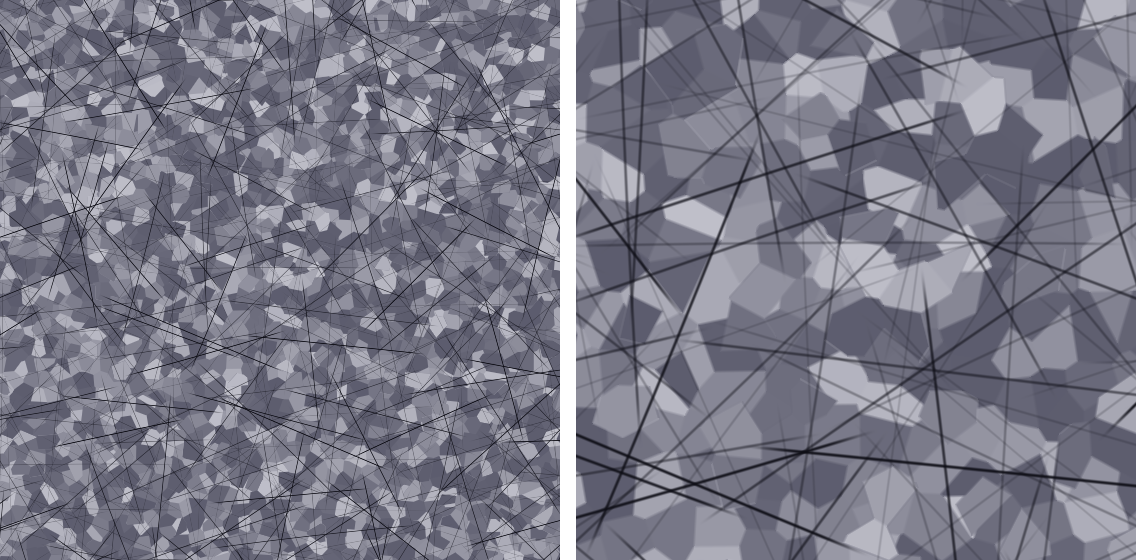
Left, the full canvas; right, a detail of the centre.
Write a three.js fragment shader that draws this pattern.

```glsl
varying vec2 vUv;

#define GRAINS 38.0            // grain cells across the canvas
#define OVERLAP 0.28           // share of grains laid over the base layer
#define TONE_BIAS 1.9          // higher gives more dark grains
#define EDGE_SOFT 0.0009       // half width of a grain edge
#define SCRATCH_LAYERS 18
#define SCRATCH_CELL vec2(0.42, 0.1)
#define SCRATCH_WIDTH 0.0015
#define SCRATCH_BEND 0.06
#define GRAIN_DARK vec3(0.362, 0.362, 0.430)
#define GRAIN_LIGHT vec3(0.750, 0.750, 0.790)
#define SCRATCH_COLOR vec3(0.05, 0.05, 0.08)

vec4 hash4(vec2 p) {
  vec4 q = fract(p.xyxy * vec4(0.1031, 0.1030, 0.0973, 0.1099));
  q += dot(q, q.wzxy + 33.33);
  return fract((q.xxyz + q.yzzw) * q.zywx);
}

// Voronoi grains: x = tone, y = overlay coverage, both smoothed over edges
vec2 grains(vec2 uv, float seed) {
  vec2 p = uv * GRAINS + seed;
  vec2 cell = floor(p);
  vec2 nearPos = vec2(0.0), nextPos = vec2(0.0);
  vec2 nearVal = vec2(0.0), nextVal = vec2(0.0);
  float nearDist = 1e3, nextDist = 1e3;
  for (int y = -1; y <= 1; y++) {
    for (int x = -1; x <= 1; x++) {
      vec2 id = cell + vec2(float(x), float(y));
      vec4 h = hash4(id + 17.0);
      vec2 toSite = id + h.xy - p;
      float d = dot(toSite, toSite);
      vec2 val = vec2(pow(h.z, TONE_BIAS), step(h.w, OVERLAP));
      if (d < nearDist) {
        nextDist = nearDist; nextPos = nearPos; nextVal = nearVal;
        nearDist = d; nearPos = toSite; nearVal = val;
      } else if (d < nextDist) {
        nextDist = d; nextPos = toSite; nextVal = val;
      }
    }
  }
  float gap = max(length(nextPos - nearPos), 1e-3);
  float edge = (nextDist - nearDist) / (2.0 * gap * GRAINS);
  return mix(nextVal, nearVal, 0.5 + 0.5 * clamp(edge / EDGE_SOFT, 0.0, 1.0));
}

// One slightly bent scratch in each long cell of a rotated grid
float scratches(vec2 uv, float layer) {
  float angle = layer * 2.39996 + 0.3;
  float c = cos(angle), s = sin(angle);
  vec2 p = mat2(c, -s, s, c) * (uv - 0.5) / SCRATCH_CELL + 20.0;
  p.y += hash4(vec2(layer, 5.0)).x;
  float row = floor(p.y);
  p.x += hash4(vec2(row, layer + 40.0)).y;
  vec2 id = vec2(floor(p.x), row);
  vec2 f = fract(p);

  vec4 place = hash4(id + layer * 61.0);
  vec4 look = hash4(id + layer * 61.0 + 7.5);
  float start = 0.25 * place.x;
  float end = 1.0 - 0.25 * place.y;
  float y0 = mix(0.1, 0.9, place.z);
  float y1 = mix(0.1, 0.9, place.w);
  float bend = SCRATCH_BEND * (look.x - 0.5) * 4.0;
  float curve = mix(y0, y1, f.x) + bend * f.x * (1.0 - f.x);

  // Vertical gap corrected by the slope to get a true distance
  float slope = (y1 - y0 + bend * (1.0 - 2.0 * f.x)) * SCRATCH_CELL.y / SCRATCH_CELL.x;
  float dist = abs(f.y - curve) * SCRATCH_CELL.y / sqrt(1.0 + slope * slope);
  float strength = mix(0.16, 0.95, look.y * look.y * look.y);
  float width = SCRATCH_WIDTH * mix(0.8, 1.1, look.y);
  float taper = smoothstep(start, start + 0.08, f.x) * (1.0 - smoothstep(end - 0.08, end, f.x));
  return strength * taper * (1.0 - smoothstep(0.0, width, dist));
}

void main() {
  // Flat grains, some covered by a second set
  vec2 base = grains(vUv, 0.0);
  vec2 over = grains(vUv, 83.37);
  float tone = mix(base.x, over.x, over.y);
  vec3 color = mix(GRAIN_DARK, GRAIN_LIGHT, tone);

  // Dark scratches in all directions
  float clean = 1.0;
  for (int i = 0; i < SCRATCH_LAYERS; i++) {
    clean *= 1.0 - scratches(vUv, float(i));
  }
  gl_FragColor = vec4(mix(SCRATCH_COLOR, color, clean), 1.0);
}
```
